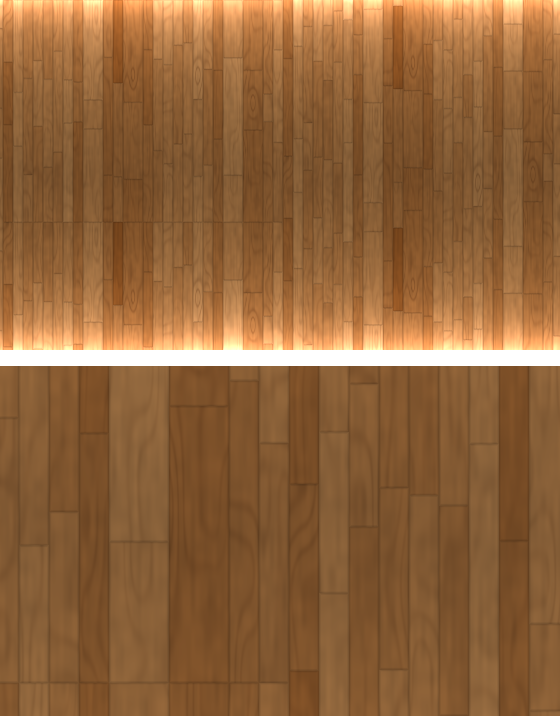
Top: the whole. Bottom: its middle third, enlarged.
Give the GLSL for this texture, as a Shadertoy shader.

```glsl
#define STRIPS 56.0
#define TILE 28.0
#define ROWS 35.0
#define PERIOD 0.635
#define LINE_WIDTH 0.05
#define GRAIN 0.07
#define FIGURE 0.10
#define LIGHT_WOOD vec3(0.555, 0.395, 0.235)
#define DARK_WOOD vec3(0.485, 0.310, 0.155)

float hash(vec2 p) {
    vec3 q = fract(p.xyx * vec3(0.1031, 0.1030, 0.0973));
    q += dot(q, q.yzx + 33.33);
    return fract((q.x + q.y) * q.z);
}

float noise(vec2 p) {
    vec2 i = floor(p), f = fract(p);
    f = f * f * (3.0 - 2.0 * f);
    return mix(mix(hash(i), hash(i + vec2(1, 0)), f.x),
               mix(hash(i + vec2(0, 1)), hash(i + vec2(1, 1)), f.x), f.y);
}

// Growth rings: wavy streaks that bend around an optional knot
float figure(vec2 p, float seed, float knot, float knotHeight) {
    float field = 3.2 * noise(vec2(p.x * 1.3, p.y * 0.28) + seed) + p.x * 0.6;
    vec2 k = vec2(p.x, (p.y - knotHeight) * 0.28);
    float around = knot * exp(-1.6 * dot(k, k));
    field = mix(field, 3.6 * length(k) + 0.5 * noise(p * 0.8 + seed), around);
    float ring = 0.5 + 0.5 * cos(6.2832 * field);
    float strength = mix(0.25 + 0.75 * noise(p * vec2(0.7, 0.2) + seed + 40.0), 1.5, around);
    return ring * ring * ring * strength;
}

// Fine vertical fibres at two scales
float fibres(vec2 p, float seed) {
    return noise(vec2(p.x * 7.0, p.y * 0.7) + seed) * 0.6
         + noise(vec2(p.x * 3.0, p.y * 2.2) + seed * 1.7) * 0.4 - 0.5;
}

// Brightness from the lamps along the top and bottom edges
float lamps(float y, float x, float tone) {
    float d = min(y, 1.0 - y);
    float hot = (0.95 - 0.35 * tone) * (0.8 + 0.4 * noise(vec2(x * 14.0, step(0.5, y) * 9.0)));
    return 0.87 + 0.88 * exp(-d / 0.19) + hot * exp(-d / 0.035);
}

void mainImage(out vec4 fragColor, in vec2 fragCoord) {
    vec2 uv = fragCoord / iResolution.xy;
    vec2 pixel = vec2(STRIPS, ROWS) / iResolution.xy;

    // Columns: single strips, with some pairs merged into wide ones
    float x = uv.x * STRIPS - 0.3;
    float tile = floor(x / TILE);
    float inTile = x - tile * TILE;
    float pair = floor(inTile * 0.5);
    float group = mod(pair, 7.0);
    bool wide = group > 3.5 && pair != 5.0 && pair < 13.0;
    float width = wide ? 2.0 : 1.0;
    float unit = floor(inTile / width) * width;
    float side = inTile - unit;

    // Boards: three per period, the second tile slides each column
    float v = fract((1.0 - uv.y) / PERIOD + tile * hash(vec2(unit, 7.0)));
    float jointA = 0.33 + 0.28 * (hash(vec2(unit, 3.0)) - 0.5);
    float jointB = 0.67 + 0.28 * (hash(vec2(unit, 5.0)) - 0.5);
    float board = step(jointA, v) + step(jointB, v);
    float toJoint = min(min(v, 1.0 - v), min(abs(v - jointA), abs(v - jointB)));
    toJoint *= PERIOD * ROWS;

    // Tone of the column, varied by board
    float tone = 0.6 * hash(vec2(unit, 11.0));
    if (mod(unit, 7.0) < 0.5) tone = 0.95;
    if (group > 4.5 && group < 6.5 && pair < 13.0) tone = 0.8;
    tone += 0.45 * (hash(vec2(unit, board + 20.0)) - 0.5);
    if (unit == 11.0 && board < 0.5) tone = 1.6;
    tone = clamp(tone, 0.0, 1.6);

    // Wood surface
    vec2 p = vec2(side - 0.5 * width, v * PERIOD * ROWS);
    float seed = unit * 13.7 + board * 5.3;
    float knot = (wide && mod(pair, 6.0) < 0.5) || unit == 19.0 ? 1.0 : 0.0;
    float knotHeight = (0.34 + 0.005 * unit * step(20.0, unit)) * PERIOD * ROWS;
    vec3 color = mix(LIGHT_WOOD, DARK_WOOD, tone);
    color *= 1.0 + 2.0 * GRAIN * fibres(p, seed);
    color *= 1.02 - FIGURE * figure(p, seed, knot, knotHeight) * vec3(0.9, 1.1, 1.3);

    // Thin seams between columns and at board ends
    float toSide = min(side, width - side);
    float seam = 1.0 - smoothstep(0.0, LINE_WIDTH + pixel.x, toSide);
    float butt = 1.0 - smoothstep(0.0, LINE_WIDTH + pixel.y, toJoint);
    color *= 1.0 - max(0.15 * seam, 0.13 * butt);

    // Lighting, paler where it is strongest
    float light = lamps(uv.y, uv.x, tone);
    color *= light * vec3(1.0, 1.0, 1.0 + 0.13 * max(light - 1.0, 0.0));
    fragColor = vec4(clamp(color, 0.0, 1.0), 1.0);
}
```
